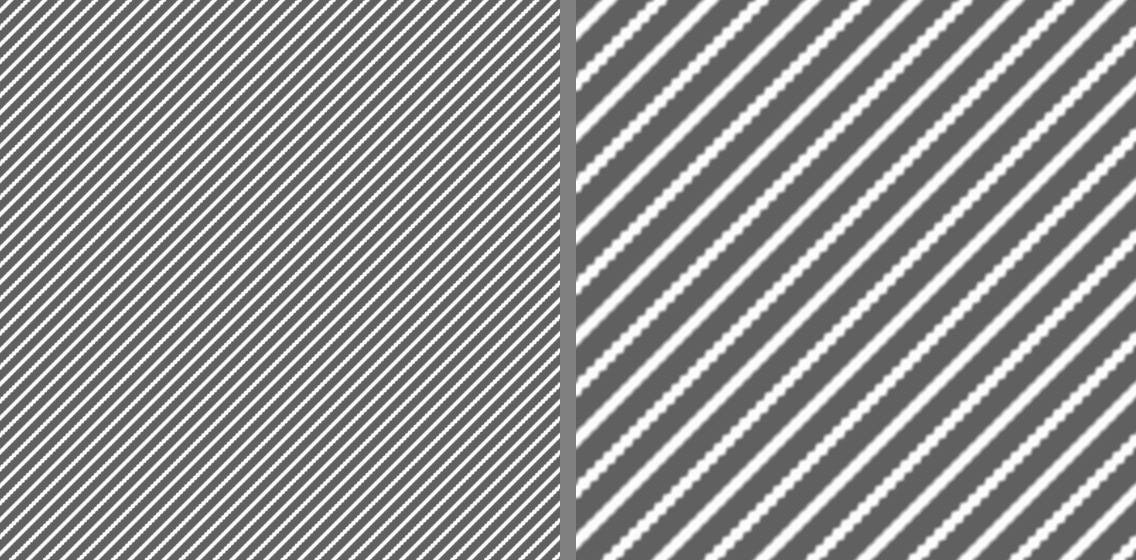
Left: the whole. Right: its middle third, enlarged.
Write a Shadertoy shader that draws this pattern.

```glsl
// Fine white diagonal stripes with slightly serrated edges on a grey ground.

const float REPEATS    = 33.0;   // stripes across and down
const float CENTRE     = 0.65;   // stripe centre within a repeat, from the top left
const float HALF_WIDTH = 0.16;   // half stripe width, in repeats
const float EDGE       = 0.09;   // half width of the edge ramp, in repeats
const float TEETH      = 3.0;    // serrations per repeat along a stripe
const float TOOTH_MIN  = 0.008;  // serration depth on the smoother stripes
const float TOOTH_MAX  = 0.03;   // serration depth on the rougher stripes
const float TAU        = 6.2831853;
const vec3  GROUND     = vec3(0.376);
const vec3  STRIPE     = vec3(0.99);

// Stripe coverage at a point measured in repeats.
float serratedStripe(vec2 p) {
    float across = p.x + p.y - CENTRE + 0.5;
    float along = p.x - p.y;
    float dist = abs(fract(across) - 0.5);

    // Every other stripe has deeper teeth.
    float rough = mod(floor(across), 2.0);
    float depth = mix(TOOTH_MIN, TOOTH_MAX, rough);
    float halfWidth = HALF_WIDTH + depth * cos(TAU * TEETH * along);
    return 1.0 - smoothstep(halfWidth - EDGE, halfWidth + EDGE, dist);
}

void mainImage(out vec4 fragColor, in vec2 fragCoord) {
    vec2 uv = fragCoord / iResolution.xy;
    vec2 p = vec2(uv.x, 1.0 - uv.y) * REPEATS;
    fragColor = vec4(mix(GROUND, STRIPE, serratedStripe(p)), 1.0);
}
```
